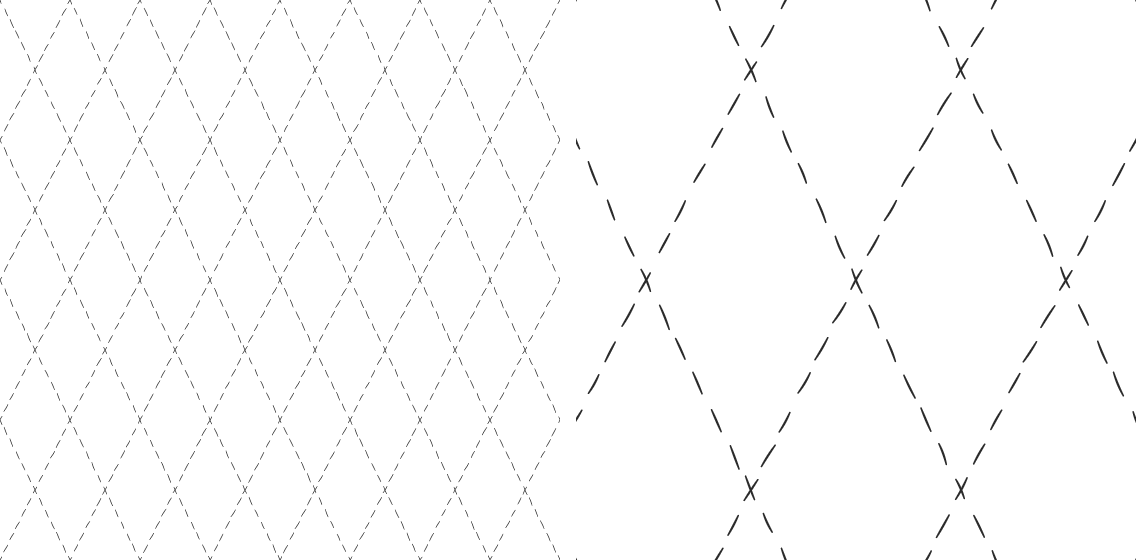
Left, the full canvas; right, a detail of the centre.
Write a WebGL 2 fragment shader that draws this pattern.

```glsl
#version 300 es
precision highp float;
// Draws a tall diamond lattice of fine, hand-drawn dark dashes on white.

uniform vec2 u_resolution;
out vec4 fragColor;

const vec2 DIAMONDS = vec2(8.0, 4.0);      // repeats across and down
const float DASHES_PER_SIDE = 6.0;
const float DASH_HALF_LENGTH = 0.0069;
const float DASH_HALF_WIDTH = 0.00066;
const float CLOCKWISE_LEAN = 0.06;
const vec3 PAPER = vec3(1.0);
const vec3 INK = vec3(0.17);

// Four random values in -1..1 for one dash
vec4 hash4(vec3 cell) {
  vec4 h = fract(cell.xyzx * vec4(0.1031, 0.1130, 0.0973, 0.1099));
  h += dot(h, h.wzxy + 33.33);
  return fract((h.xxyz + h.yzzw) * h.zywx) * 2.0 - 1.0;
}

// Lattice coordinates (falling line, rising line) to canvas units
vec2 latticeToCanvas(vec2 lattice) {
  return vec2(lattice.x + lattice.y, lattice.x - lattice.y) * 0.5 / DIAMONDS;
}

// Distance to a slightly bent, tapered stroke centred on the origin
float strokeDistance(vec2 offset, vec2 direction, vec4 jitter) {
  float along = dot(offset, direction) - jitter.x * 0.0016;
  float across = direction.x * offset.y - direction.y * offset.x;
  float halfLength = DASH_HALF_LENGTH * (1.0 + 0.12 * jitter.y);
  float t = clamp(along / halfLength, -1.0, 1.0);
  across += along * (CLOCKWISE_LEAN + 0.06 * jitter.z);
  across += jitter.w * 0.0004 * (t * t - 0.4);
  float taper = 1.0 - 0.3 * t * t;
  float beyond = along - t * halfLength;
  return length(vec2(beyond, across)) - DASH_HALF_WIDTH * taper;
}

// Distance to the dashes of one family; axis is the lattice step along a line
float dashDistance(vec2 lattice, vec2 axis, float seed) {
  vec2 steps = mix(vec2(1.0), vec2(DASHES_PER_SIDE), axis);
  vec2 centre = round(lattice * steps) / steps;

  // Wrap the dash identity at the canvas edges
  vec2 dashIndex = round(centre * DASHES_PER_SIDE);
  vec2 id = vec2(dashIndex.x + dashIndex.y, dashIndex.x - dashIndex.y);
  id = mod(id, DIAMONDS * DASHES_PER_SIDE * 2.0);

  vec2 offset = latticeToCanvas(lattice - centre);
  vec2 direction = normalize(latticeToCanvas(axis));
  return strokeDistance(offset, direction, hash4(vec3(id, seed)));
}

float coverage(float distanceToEdge, float pixel) {
  return clamp(0.5 - distanceToEdge / pixel, 0.0, 1.0);
}

void main() {
  vec2 uv = gl_FragCoord.xy / u_resolution;
  float pixel = 1.0 / min(u_resolution.x, u_resolution.y);

  // Both line families lie on whole numbers of these coordinates
  vec2 scaled = uv * DIAMONDS;
  vec2 lattice = vec2(scaled.x + scaled.y, scaled.x - scaled.y);

  float falling = coverage(dashDistance(lattice, vec2(0.0, 1.0), 17.0), pixel);
  float rising = coverage(dashDistance(lattice, vec2(1.0, 0.0), 53.0), pixel);

  fragColor = vec4(mix(PAPER, INK, max(falling, rising)), 1.0);
}
```
